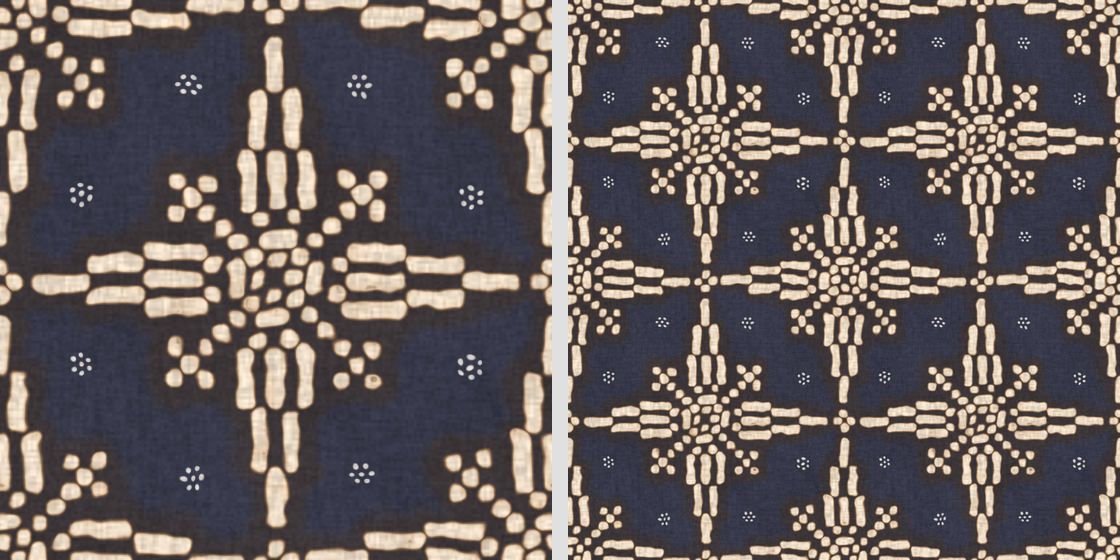
Left, the tile; right, the same tile 2 across and 2 down.
Write a WebGL 2 fragment shader that draws this pattern.

```glsl
#version 300 es
precision highp float;

uniform vec2 u_resolution;
out vec4 fragColor;

// Lengths are in hundredths of the canvas height
const vec2 TILE = vec2(98.4, 100.0);
const float DOT = 1.6;            // dot radius
const float BAR = 1.65;           // half width of a bar
const float DIAG_START = 3.85;    // first dot of the diagonal chain
const float DIAG_STEP = 2.75;
const float TIP_GAP = 2.5;        // dot to arm crossing
const vec2 FLOWER_POS = vec2(15.4, 35.1);
const float FLOWER_RING = 1.7;
const float FLOWER_DOT = 0.46;
const float SWAY = 1.5;           // slow hand-drawn drift
const float WOBBLE = 0.75;        // uneven outlines
const float THREADS = 190.0;

const vec3 NAVY = vec3(0.215, 0.22, 0.285);
const vec3 SOOT = vec3(0.235, 0.21, 0.22);
const vec3 BROWN = vec3(0.47, 0.36, 0.27);
const vec3 TAN = vec3(0.83, 0.69, 0.54);
const vec3 CREAM = vec3(0.92, 0.86, 0.78);
const vec3 PALE = vec3(0.83, 0.81, 0.79);

float hash(vec2 p) {
  return fract(sin(dot(p, vec2(127.1, 311.7))) * 43758.55);
}

// Value noise that wraps after a whole number of cells
float noise(vec2 uv, vec2 cells, float seed) {
  vec2 x = uv * cells, i = floor(x), f = fract(x);
  f = f * f * (3.0 - 2.0 * f);
  vec2 a = mod(i, cells) + seed, b = mod(i + 1.0, cells) + seed;
  return mix(mix(hash(a), hash(vec2(b.x, a.y)), f.x),
             mix(hash(vec2(a.x, b.y)), hash(b), f.x), f.y);
}

vec2 noise2(vec2 uv, float cells, float seed) {
  return vec2(noise(uv, vec2(cells), seed), noise(uv, vec2(cells), seed + 37.0)) - 0.5;
}

float roundBox(vec2 p, vec2 halfSize, float r) {
  vec2 q = abs(p) - halfSize + r;
  return length(max(q, 0.0)) + min(max(q.x, q.y), 0.0) - r;
}

float spot(vec2 p, vec2 at) {
  return roundBox(p - at, vec2(DOT), DOT * 0.82);
}

// Upright bar at column x, from y0 to y1
float bar(vec2 p, float x, float y0, float y1) {
  return roundBox(p - vec2(x, 0.5 * (y0 + y1)), vec2(BAR, 0.5 * (y1 - y0)), 1.3);
}

vec2 foldOctant(vec2 d) {
  d = abs(d);
  return vec2(min(d.x, d.y), max(d.x, d.y));
}

// Star of dots and bars, one octant mirrored eight times
float star(vec2 d) {
  vec2 q = foldOctant(d);
  float reach = 0.5 * (abs(d.x) > abs(d.y) ? TILE.x : TILE.y);
  // Core
  float s = spot(q, vec2(0.0, 2.95));
  s = min(s, roundBox(q - vec2(0.0, 6.75), vec2(3.25, BAR), 1.5));
  // Diagonal chain ending in a cross of five dots
  for (int i = 0; i < 6; i++) s = min(s, spot(q, vec2(DIAG_START + DIAG_STEP * float(i))));
  s = min(s, spot(q, DIAG_START + DIAG_STEP * vec2(3.0, 5.0)));
  // Arm: two dots, then three bars, two bars, one bar and a dot
  s = min(s, spot(q, vec2(2.8, 10.9)));
  s = min(s, min(bar(q, 0.0, 12.3, 23.4), bar(q, 5.3, 12.0, 23.4)));
  s = min(s, bar(q, 3.1, 23.3, 34.2));
  s = min(s, bar(q, 0.0, 33.4, 43.7));
  return min(s, spot(q, vec2(0.0, reach - TIP_GAP)));
}

// Six small dots around one
float flower(vec2 p) {
  float sector = radians(60.0);
  float a = atan(p.y, p.x);
  a -= sector * floor(a / sector + 0.5);
  vec2 q = length(p) * vec2(cos(a), sin(a));
  return min(length(p), length(q - vec2(FLOWER_RING, 0.0))) - FLOWER_DOT;
}

void main() {
  vec2 uv = gl_FragCoord.xy / u_resolution;
  float px = 100.0 / u_resolution.y;

  // Hand-drawn drift and outlines
  vec2 p = uv * TILE + SWAY * noise2(uv, 9.0, 3.0) + WOBBLE * noise2(uv, 44.0, 11.0);
  vec2 fromCentre = p - TILE * (floor(p / TILE) + 0.5);
  vec2 fromCorner = p - TILE * floor(p / TILE + 0.5);
  float d = min(star(fromCentre), star(fromCorner));
  d += 0.5 * (noise(uv, vec2(26.0), 5.0) - 0.5);

  // Navy ground with a darker margin around the stars
  float margin = d + 2.5 * (noise(uv, vec2(20.0), 17.0) - 0.5);
  vec3 col = mix(SOOT, NAVY, smoothstep(1.8, 4.6, margin));
  col *= 0.95 + 0.1 * noise(uv, vec2(7.0), 23.0);

  // Small flowers
  float f = flower(foldOctant(fromCentre) - FLOWER_POS);
  col = mix(col, PALE, 1.0 - smoothstep(-px, px, f));

  // Undyed shapes with brown rims and stains
  float stain = noise(uv, vec2(31.0), 41.0);
  vec3 cloth = mix(CREAM, TAN, 0.45 * smoothstep(0.6, 1.0, stain));
  cloth = mix(cloth, BROWN, 0.5 * smoothstep(0.9, 1.0, stain * (0.8 + 0.3 * noise(uv, vec2(90.0), 7.0))));
  col = mix(col, BROWN, 1.0 - smoothstep(-0.1, 0.15 + px, d));
  col = mix(col, TAN, 1.0 - smoothstep(-0.2 - px, 0.05, d));
  col = mix(col, cloth, 1.0 - smoothstep(-0.5 - px, -0.1, d));

  // Linen weave
  float warpThread = noise(uv, vec2(THREADS, 50.0), 53.0);
  float weftThread = noise(uv, vec2(50.0, THREADS), 61.0);
  col *= 1.0 + 0.13 * (warpThread + weftThread - 1.0);
  col += 0.03 * (noise(uv, vec2(THREADS), 71.0) - 0.5);
  fragColor = vec4(col, 1.0);
}
```
